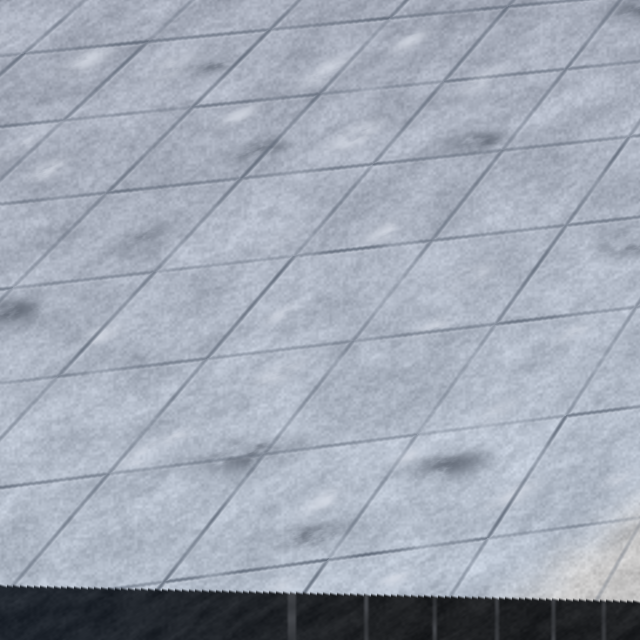
This texture is drawn by a WebGL 1 fragment shader. Its source:

```glsl
precision highp float;
// Weathered blue-grey stone paving in perspective, ending at a dark ribbed kerb.
uniform vec2 u_resolution;

const vec3 STONE_FAR = vec3(0.645, 0.670, 0.725);
const vec3 STONE_NEAR = vec3(0.715, 0.752, 0.805);
const vec3 STONE_WARM = vec3(0.775, 0.765, 0.755);
const vec3 JOINT = vec3(0.36, 0.40, 0.46);
const vec3 STAIN = vec3(0.36, 0.39, 0.44);
const vec3 BLEACH = vec3(0.83, 0.85, 0.89);
const vec3 KERB_LEFT = vec3(0.125, 0.148, 0.180);
const vec3 KERB_RIGHT = vec3(0.115, 0.122, 0.132);
const vec3 RIB = vec3(0.29, 0.30, 0.32);

float hash(vec2 p) {
  vec3 q = fract(p.xyx * 0.1031);
  q += dot(q, q.yzx + 33.33);
  return fract((q.x + q.y) * q.z);
}

float noise(vec2 p) {
  vec2 i = floor(p), f = fract(p);
  f *= f * (3.0 - 2.0 * f);
  return mix(mix(hash(i), hash(i + vec2(1.0, 0.0)), f.x),
             mix(hash(i + vec2(0.0, 1.0)), hash(i + 1.0), f.x), f.y);
}

float fbm(vec2 p) {
  float sum = 0.0, gain = 0.53;
  for (int i = 0; i < 4; i++) {
    sum += gain * noise(p);
    p = p * 2.07 + 17.3;
    gain *= 0.5;
  }
  return sum;
}

// Turns p so that its x axis climbs to the right by the given angle.
vec2 tilt(vec2 p, float angle) {
  float c = cos(angle), s = sin(angle);
  return vec2(c * p.x - s * p.y, s * p.x + c * p.y);
}

// Soft elongated spots, at most one per jittered cell.
float blotches(vec2 p, float cells, float density, vec2 radius, float angle, float seed) {
  float sum = 0.0;
  vec2 base = floor(p * cells);
  for (int j = -1; j <= 1; j++) {
    for (int i = -1; i <= 1; i++) {
      vec2 cell = base + vec2(float(i), float(j));
      vec2 key = cell + seed;
      vec2 centre = (cell + vec2(hash(key), hash(key + 41.7))) / cells;
      vec2 d = tilt(p - centre, angle) / (radius * mix(0.7, 1.25, hash(key + 7.9)));
      sum += step(hash(key + 83.1), density) * exp(-dot(d, d));
    }
  }
  return min(sum, 1.0);
}

float stroke(float d, float halfWidth, float soft) {
  return 1.0 - smoothstep(halfWidth - soft, halfWidth + soft, abs(d));
}

// Uneven joint strength: one level per segment, worn along its length.
float wear(vec2 segment, vec2 p) {
  return mix(0.45, 1.0, hash(segment + 31.0)) * mix(0.45, 1.15, noise(p * 21.0 + segment));
}

vec3 paving(vec2 p, float pixel) {
  // Projective slab coordinates: x counts columns, y counts courses.
  float w = 0.9646 - 0.005 * p.x + 0.406 * p.y;
  vec2 slab = vec2(5.742 * p.x + 6.14 * p.y - 1.725,
                   0.916 * p.x + 9.44 * p.y - 0.823) / w;
  vec2 slope = vec2(length(vec2(5.742, 6.14 - 0.406 * slab.x)),
                    length(vec2(0.916, 9.44 - 0.406 * slab.y))) / w;
  vec2 line = floor(slab + 0.5), id = floor(slab);
  vec2 d = (slab - line) / slope;
  d.y += 0.0016 * (abs(fract(p.x * 105.0) - 0.5) - 0.25);

  // Stone tone, mottling and grain.
  vec3 col = mix(STONE_FAR, STONE_NEAR, smoothstep(0.0, 1.0, p.y + 0.15 * p.x - 0.05));
  float warm = smoothstep(-0.06, 0.09, p.y + 0.72 * p.x - 1.50 + 0.06 * (fbm(p * 12.0) - 0.5));
  col = mix(col, STONE_WARM, warm * 0.85);
  vec2 grainDir = tilt(p, 0.5);
  float mottle = fbm(grainDir * vec2(13.0, 30.0));
  float grain = noise(grainDir * vec2(85.0, 170.0)) + noise(p * 240.0 + 9.0) - 1.0;
  col += 0.17 * (mottle - 0.5) + 0.065 * grain + 0.022 * (hash(id + 5.0) - 0.5);

  // Dark stains and bleached scuffs.
  float rough = smoothstep(0.25, 0.7, fbm(tilt(p, 0.3) * vec2(28.0, 60.0)));
  float stain = blotches(p, 5.0, 0.42, vec2(0.058, 0.020), 0.16, 12.0);
  float scuff = blotches(p, 8.0, 0.48, vec2(0.036, 0.012), 0.48, 57.0);
  col = mix(col, STAIN, stain * mix(0.2, 0.85, rough) * (1.0 - 0.6 * warm));
  col = mix(col, BLEACH, scuff * mix(0.15, 0.85, rough));

  // Joints, each with a pale worn lip beside it.
  float soft = 0.0015 + pixel * 0.6;
  float across = wear(vec2(line.x, id.y), p);
  float along = wear(vec2(id.x, line.y) + 61.0, p);
  float lip = max(stroke(d.x - 0.0045, 0.0016, soft) * across,
                  stroke(d.y - 0.0042, 0.0014, soft) * along);
  float joint = max(stroke(d.x, 0.0026, soft) * across,
                    stroke(d.y, 0.0023, soft) * along);
  col = mix(col, BLEACH, 0.3 * lip);
  return mix(col, JOINT, min(0.85 * joint, 0.9));
}

vec3 kerb(vec2 p, float pixel) {
  vec2 q = tilt(p, 0.55);
  vec3 col = mix(KERB_LEFT, KERB_RIGHT, smoothstep(0.0, 0.7, p.x));
  col += 0.10 * (fbm(q * vec2(22.0, 75.0)) - 0.5) + 0.03 * (noise(p * 200.0) - 0.5);
  // Pale upright ribs crowding together to the right.
  for (int i = 0; i < 6; i++) {
    float k = float(i);
    float x = 0.456 + 0.121 * k - 0.0047 * k * k;
    float halfWidth = i == 0 ? 0.0065 : 0.0032;
    float rib = stroke(p.x - x, halfWidth, 0.002 + pixel * 0.6);
    col = mix(col, RIB, rib * mix(0.45, 0.9, noise(vec2(k * 9.0, p.y * 60.0))));
  }
  return col;
}

void main() {
  vec2 p = gl_FragCoord.xy / u_resolution;
  p.y = 1.0 - p.y;
  float pixel = 1.0 / min(u_resolution.x, u_resolution.y);
  float edge = 0.9154 + 0.0247 * p.x + 0.003 * (fract(p.x * 95.0) - 0.5);
  float below = smoothstep(-0.0012 - pixel, 0.0012 + pixel, p.y - edge);
  gl_FragColor = vec4(mix(paving(p, pixel), kerb(p, pixel), below), 1.0);
}
```
